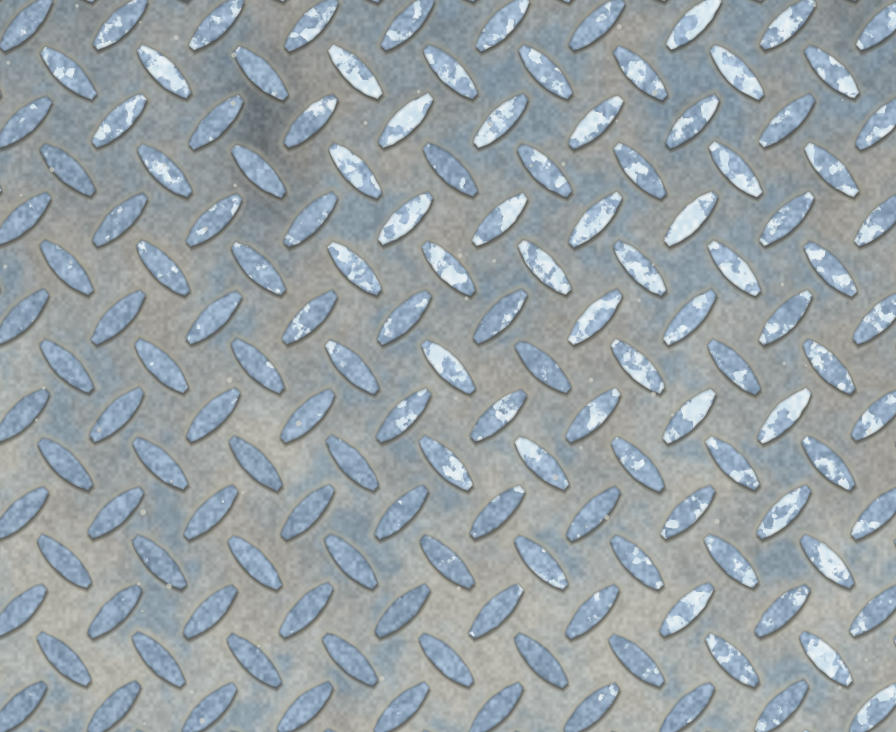
Write a WebGL 2 fragment shader that draws this texture.

```glsl
#version 300 es
precision highp float;

#define GRID vec2(9.4, 7.48)      // repeats across and up
#define SKEW 0.07                 // sideways drift of the rows, in cells
#define RISING_AT vec2(0.27, 0.24)
#define FALLING_AT vec2(0.735, 0.74)
#define LUG_TIP 0.43              // half chord of the lens shape
#define LUG_CUT 0.36              // half length after blunting the tips
#define LUG_WIDTH 0.122           // half width
#define RIM_WIDTH 0.085
#define WEAR 1.0
#define GRAIN 0.15

uniform vec2 u_resolution;
out vec4 fragColor;

const vec3 DEEP = vec3(0.45, 0.49, 0.51);
const vec3 SLATE = vec3(0.53, 0.58, 0.61);
const vec3 STEEL = vec3(0.60, 0.62, 0.62);
const vec3 PALE = vec3(0.68, 0.70, 0.69);
const vec3 DUST = vec3(0.68, 0.68, 0.63);
const vec3 BLUE = vec3(0.60, 0.69, 0.78);
const vec3 BRIGHT = vec3(0.81, 0.89, 0.93);

// Integer hash, 0 to 1
float hash(vec2 cell) {
    uvec2 k = uvec2(ivec2(floor(cell))) * uvec2(1597u, 3571u);
    uint h = (k.x ^ (k.y << 7)) * 277803u + k.y;
    h = (h ^ (h >> 15)) * 739391u;
    h = (h ^ (h >> 13)) * 974711u;
    return float((h ^ (h >> 16)) & 65535u) / 65535.0;
}

float noise(vec2 p) {
    vec2 i = floor(p), f = fract(p);
    f = f * f * (3.0 - 2.0 * f);
    return mix(mix(hash(i), hash(i + vec2(1, 0)), f.x),
               mix(hash(i + vec2(0, 1)), hash(i + vec2(1, 1)), f.x), f.y);
}

float fbm(vec2 p) {
    float sum = 0.0, amp = 0.533;
    for (int i = 0; i < 4; i++) {
        sum += amp * noise(p);
        p = mat2(1.6, 1.2, -1.2, 1.6) * p + 7.3;
        amp *= 0.5;
    }
    return sum;
}

// Lens with blunt tips, repeated once per cell; slant is +1 rising, -1 falling
float lugDistance(vec2 g, vec2 at, float slant) {
    vec2 cell = floor(g - at + 0.5);
    vec2 q = g - at - cell;
    q += 0.02 * (vec2(hash(cell + 31.0), hash(cell + 57.0)) - 0.5);
    float angle = slant * (0.76 + 0.08 * (hash(cell + 83.0) - 0.5));
    float c = cos(angle), s = sin(angle);
    q = vec2(c * q.x + s * q.y, c * q.y - s * q.x);
    float r = (LUG_TIP * LUG_TIP + LUG_WIDTH * LUG_WIDTH) / (2.0 * LUG_WIDTH);
    float lens = length(vec2(q.x, abs(q.y) + r - LUG_WIDTH)) - r;
    return max(lens, abs(q.x) - LUG_CUT);
}

float lugs(vec2 g) {
    return min(lugDistance(g, RISING_AT, 1.0), lugDistance(g, FALLING_AT, -1.0));
}

void main() {
    vec2 uv = gl_FragCoord.xy / u_resolution;
    vec2 g = uv * GRID + vec2(SKEW * (1.0 - uv.y), 0.0);
    float px = GRID.x / u_resolution.x;
    float grain = noise(g * 26.0) * 0.6 + noise(g * 13.0 + 40.0) * 0.4 - 0.5;

    // Flat steel: darker at the top, cloudy, with blue and warm patches
    float tone = 0.92 - 0.62 * uv.y + 0.9 * (fbm(g * 1.1) - 0.5);
    vec3 color = mix(DEEP, SLATE, smoothstep(-0.1, 0.28, tone));
    color = mix(color, STEEL, smoothstep(0.2, 0.5, tone));
    color = mix(color, PALE, smoothstep(0.5, 0.95, tone));
    float patches = fbm(g * 1.7 + 60.0);
    color = mix(color, vec3(0.50, 0.59, 0.66), 0.6 * smoothstep(0.55, 0.72, patches));
    color += vec3(0.025, 0.0, -0.02) * smoothstep(0.5, 0.3, patches);
    vec2 stain = (uv - vec2(0.3, 0.82)) / vec2(0.05, 0.11);
    color *= 1.0 - 0.22 * exp(-dot(stain, stain)) * (0.5 + fbm(g * 3.0));
    color += GRAIN * grain;

    // Dust rim and the shade below each lug
    float d = lugs(g) + 0.012 * (noise(g * 14.0) - 0.5);
    float rim = smoothstep(RIM_WIDTH, 0.02, d) * (0.35 + 0.5 * fbm(g * 5.0));
    color = mix(color, DUST * (0.88 + 0.16 * (1.0 - uv.y)), rim);
    float shade = smoothstep(0.03, -0.02, lugs(g + vec2(-0.008, 0.032)));
    color *= 1.0 - 0.36 * shade;
    color *= 1.0 - 0.14 * smoothstep(0.025, 0.0, abs(d));

    // Lug tops: brushed blue, rubbed bright toward the upper right
    bool rising = lugDistance(g, RISING_AT, 1.0) < lugDistance(g, FALLING_AT, -1.0);
    vec2 id = floor(g - (rising ? RISING_AT : FALLING_AT) + 0.5) + (rising ? 0.0 : 200.0);
    float wear = WEAR * smoothstep(0.4, 0.78, dot(uv, vec2(0.75, 0.65)));
    wear *= 0.45 + 0.65 * hash(id + 11.0);
    vec3 top = mix(BLUE * 0.9, BLUE * 1.04, hash(id + 5.0) * 0.5 + 0.5 * wear);
    top += 1.7 * GRAIN * grain;
    float edge = mix(0.78, 0.42, wear);
    float flakes = smoothstep(edge, edge + 0.12, fbm(g * 8.0 + id));
    top = mix(top, mix(BRIGHT, vec3(0.96, 0.98, 0.98), noise(g * 19.0)), flakes * 0.9);
    top *= 1.0 - 0.16 * smoothstep(-0.03, 0.0, d);
    color = mix(color, top, smoothstep(px, -px, d));

    // Scattered pale crumbs
    vec2 s = g * 3.0, crumb = floor(s);
    vec2 off = fract(s) - 0.2 - 0.6 * vec2(hash(crumb + 300.0), hash(crumb + 400.0));
    float size = 0.03 + 0.06 * hash(crumb + 500.0);
    float present = step(0.93, hash(crumb + 600.0));
    float dot3 = smoothstep(size + 3.0 * px, size - 3.0 * px, length(off));
    color = mix(color, vec3(0.82, 0.82, 0.78), 0.7 * present * dot3);

    fragColor = vec4(clamp(color, 0.0, 1.0), 1.0);
}
```
